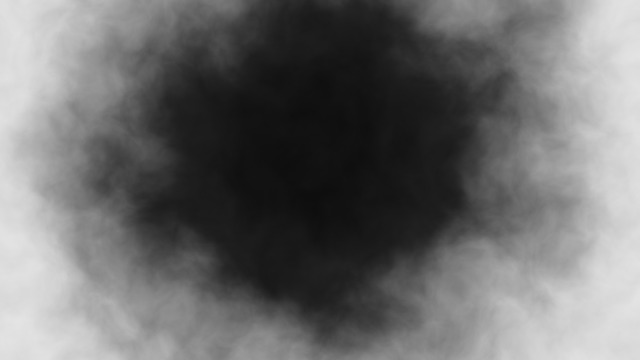
Reproduce this background procedurally as a Shadertoy shader.

```glsl
// A dark hollow of smoke fading outward into pale, billowing grey cloud.
// A radial depth field is shaped by soft puffs and domain-warped gradient
// noise, then turned into a grey tone with finer wisps on top.

const vec2 HOLLOW_CENTRE = vec2(0.856, 0.56);
const float DESIGN_ASPECT = 16.0 / 9.0;

// Pseudo-random gradient direction for a lattice cell
vec2 cellGradient(vec2 cell) {
    vec3 h = fract(cell.xyx * vec3(0.1031, 0.1030, 0.0973));
    h += dot(h, h.yzx + 33.33);
    float angle = 6.28318 * fract((h.x + h.y) * h.z);
    return vec2(cos(angle), sin(angle));
}

// Gradient noise, roughly -0.7 to 0.7
float gradientNoise(vec2 p) {
    vec2 cell = floor(p);
    vec2 f = p - cell;
    vec2 blend = f * f * f * (f * (f * 6.0 - 15.0) + 10.0);
    vec2 e = vec2(0.0, 1.0);
    float a = dot(cellGradient(cell), f);
    float b = dot(cellGradient(cell + e.yx), f - e.yx);
    float c = dot(cellGradient(cell + e.xy), f - e.xy);
    float d = dot(cellGradient(cell + e.yy), f - e.yy);
    return mix(mix(a, b, blend.x), mix(c, d, blend.x), blend.y);
}

// Layered noise, rotated between octaves to hide the lattice
float fbm(vec2 p, int octaves) {
    mat2 turn = mat2(0.8, 0.6, -0.6, 0.8);
    float sum = 0.0;
    float weight = 0.6;
    for (int i = 0; i < octaves; i++) {
        sum += weight * gradientNoise(p);
        p = turn * p * 2.03 + 17.3;
        weight *= 0.5;
    }
    return sum;
}

// Soft round swelling of the given size
float puff(vec2 p, vec2 centre, float size) {
    vec2 d = (p - centre) / size;
    return exp(-dot(d, d));
}

// Distance from the hollow, pulled in or out by large puffs
float smokeDepth(vec2 p) {
    float depth = length(p - HOLLOW_CENTRE);
    // Dark arms reaching outward
    depth -= 0.12 * puff(p, vec2(0.25, 0.54), 0.15);
    depth -= 0.10 * puff(p, vec2(0.42, 0.40), 0.10);
    depth -= 0.06 * puff(p, vec2(0.50, 0.73), 0.09);
    depth -= 0.08 * puff(p, vec2(0.90, 1.02), 0.24);
    depth -= 0.06 * puff(p, vec2(1.13, 0.94), 0.12);
    depth -= 0.10 * puff(p, vec2(0.95, 0.09), 0.11);
    depth -= 0.08 * puff(p, vec2(1.26, 0.54), 0.14);
    depth -= 0.12 * puff(p, vec2(1.41, 0.79), 0.16);
    depth -= 0.18 * puff(p, vec2(1.49, 1.01), 0.14);
    depth -= 0.13 * puff(p, vec2(1.51, 0.37), 0.13);
    // Pale billows pressing inward
    depth += 0.07 * puff(p, vec2(0.67, 0.86), 0.10);
    depth += 0.08 * puff(p, vec2(0.76, 0.00), 0.10);
    depth += 0.06 * puff(p, vec2(1.27, 1.00), 0.06);
    depth += 0.07 * puff(p, vec2(1.38, 0.22), 0.14);
    depth += 0.12 * puff(p, vec2(-0.04, 0.80), 0.20);
    depth += 0.12 * puff(p, vec2(-0.04, 0.28), 0.20);
    return depth;
}

// Grey level from hollow to outer cloud
float smokeTone(float depth) {
    float haze = 0.07 * smoothstep(0.12, 0.42, depth);
    float rim = 0.33 * smoothstep(0.32, 0.57, depth);
    float cloud = 0.40 * smoothstep(0.47, 0.96, depth);
    return 0.065 + haze + rim + cloud;
}

void mainImage(out vec4 fragColor, in vec2 fragCoord) {
    vec2 p = fragCoord / iResolution.y;
    p.x += 0.5 * (DESIGN_ASPECT - iResolution.x / iResolution.y);

    // Curl the smoke with a coarse warp
    vec2 warp = vec2(fbm(p * 4.0 + 3.1, 4), fbm(p * 4.0 + 41.7, 4));
    vec2 curled = p + 0.05 * warp;

    // Large billows move the edge of the hollow
    float depth = smokeDepth(p + 0.04 * warp);
    depth += 0.11 * fbm(curled * 6.5 + 9.0, 5);

    // Fine wisps are strongest in the middle greys
    float tone = smokeTone(depth);
    float wispStrength = 0.03 + 0.13 * smoothstep(0.28, 0.52, depth)
                       * (1.0 - 0.7 * smoothstep(0.65, 0.95, depth));
    tone += wispStrength * fbm(curled * 10.0 + 0.4 * warp + 23.0, 5);

    fragColor = vec4(vec3(clamp(tone, 0.05, 0.90)), 1.0);
}
```
